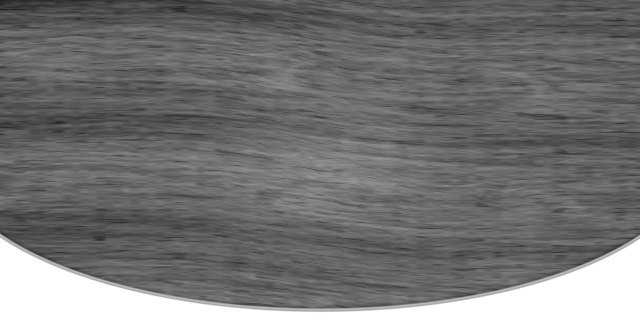
This texture is drawn by a Shadertoy shader. Its source:

```glsl
float hash(vec2 p) {
    return fract(sin(dot(p, vec2(127.1, 311.7))) * 43758.545);
}

float noise(vec2 p) {
    vec2 i = floor(p), f = fract(p);
    f = f * f * (3.0 - 2.0 * f);
    return mix(mix(hash(i), hash(i + vec2(1, 0)), f.x),
               mix(hash(i + vec2(0, 1)), hash(i + vec2(1, 1)), f.x), f.y);
}

float fbm(vec2 p) {
    float sum = 0.0, amp = 0.5;
    for (int i = 0; i < 4; i++) {
        sum += amp * noise(p);
        p = p * 2.03 + 17.3;
        amp *= 0.5;
    }
    return sum;
}

float bump(vec2 p, vec2 center, vec2 size) {
    vec2 q = (p - center) / size;
    return exp(-dot(q, q));
}

// Signed distance to the lower half of the oval top, open upward
float tableEdge(vec2 p) {
    vec2 radius = vec2(1.172, 0.482);
    vec2 q = p - vec2(1.003, 0.508);
    q.y = min(q.y, -0.001);
    float k = length(q / radius);
    return k * (k - 1.0) / length(q / (radius * radius));
}

float wood(vec2 p) {
    // Boards sag to the right and repeat downward
    float depth = 1.0 - p.y;
    float bent = depth - 0.08 * smoothstep(0.5, 1.4, p.x)
               + 0.012 * (fbm(vec2(p.x * 2.5, depth * 7.0)) - 0.5);
    float row = floor((bent - 0.17) / 0.375 + 0.5);
    vec2 cell = vec2(p.x - 0.035 * row, bent - 0.17 - row * 0.375);

    // Growth rings are contours of a height field
    float tongue = bump(cell, vec2(0.22, 0.0), vec2(0.5, 0.075));
    float arch = bump(cell, vec2(1.13, -0.02), vec2(0.25, 0.085));
    float heart = bump(cell, vec2(1.52, 0.0), vec2(0.22, 0.065));
    float figure = max(tongue, max(arch, heart));
    float wobble = fbm(vec2(p.x * 9.0, depth * 16.0)) - 0.5;
    float height = bent + 0.12 * tongue + 0.17 * arch + 0.13 * heart
                 + 0.045 * wobble * (0.25 + figure);
    float rings = noise(vec2(p.x * 0.8, height * 38.0)) - 0.5;
    float lines = noise(vec2(p.x * 1.3 + 9.0, height * 105.0)) - 0.5;

    // Broad tones
    float tone = 0.372 + 0.045 * cos(cell.y * 16.755) * mix(1.1, 0.5, smoothstep(0.3, 1.3, p.x));
    tone += 0.085 * bump(p, vec2(1.04, 0.51), vec2(0.42, 0.2));
    tone += 0.02 * smoothstep(0.2, 1.0, p.x) - 0.02 * smoothstep(1.65, 2.0, p.x);
    tone -= 0.035 * smoothstep(0.85, 1.0, p.y);
    tone += 0.075 * rings + 0.06 * lines * (1.0 - 0.5 * figure);
    tone += 0.07 * wobble * figure;

    // Pale diagonal streak and dark knots
    float streak = (cell.y - 0.055 - 0.11 * (cell.x - 0.78)) / 0.013;
    tone += 0.055 * exp(-streak * streak) * smoothstep(0.72, 0.85, cell.x)
          * (1.0 - smoothstep(1.1, 1.45, cell.x));
    tone -= 0.1 * bump(cell, vec2(0.8, 0.04), vec2(0.035, 0.012));
    tone -= 0.06 * bump(cell, vec2(1.47, 0.0), vec2(0.05, 0.02));
    tone -= 0.05 * bump(cell, vec2(0.5, 0.055), vec2(0.05, 0.015));

    // Fibres and pores
    float grain = bent + 0.02 * figure * wobble;
    tone += 0.11 * (noise(vec2(p.x * 5.0, grain * 125.0)) - 0.5);
    tone += 0.10 * (noise(vec2(p.x * 38.0, grain * 235.0)) - 0.5);
    float pore = noise(vec2(p.x * 16.0 + 40.0, grain * 180.0));
    tone -= 0.09 * smoothstep(0.72, 0.95, pore);
    return tone;
}

void mainImage(out vec4 fragColor, in vec2 fragCoord) {
    vec2 p = fragCoord / iResolution.y;
    float pixel = 1.0 / iResolution.y;
    float d = tableEdge(p);

    // Wood, shaded crease, pale rim, white surroundings
    float shade = wood(p);
    shade -= 0.08 * smoothstep(-0.025, -0.01, d);
    float rim = mix(0.72, 0.6, smoothstep(-0.006, 0.0, d));
    shade = mix(shade, rim, smoothstep(-pixel, pixel, d + 0.01));
    shade = mix(shade, 1.0, smoothstep(-pixel, pixel, d));
    fragColor = vec4(vec3(clamp(shade, 0.0, 1.0)), 1.0);
}
```
